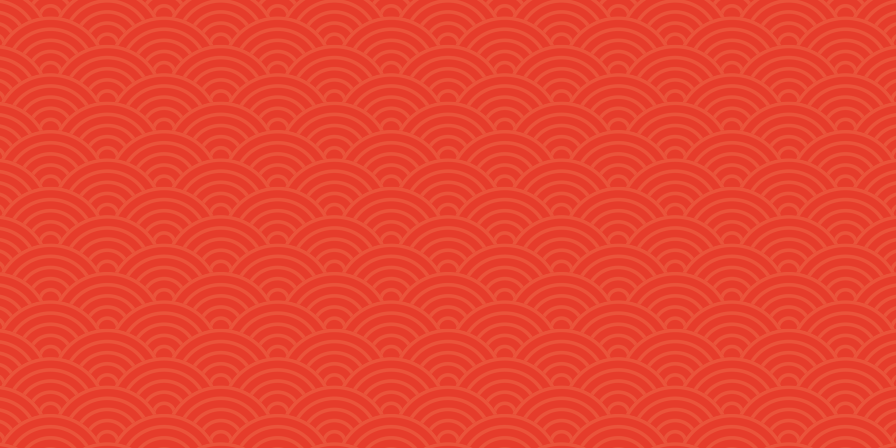
Reproduce this pattern procedurally as a Shadertoy shader.

```glsl
// Seigaiha waves: staggered rows of overlapping discs, each carrying five
// concentric lines. Rows are painted from the highest down, so that every
// disc covers the lower part of the discs behind it.

const vec3 GROUND_RED = vec3(0.902, 0.237, 0.167);
const vec3 LINE_CORAL = vec3(0.916, 0.330, 0.232);

const float DISC_RADIUS = 0.12675;         // in canvas heights
const vec2 LATTICE_ORIGIN = vec2(0.0, 0.0200); // from the canvas centre
const float RING_COUNT = 5.0;
const float RING_SPACING = 0.196;          // in disc radii
const float LINE_WIDTH = 0.063;            // in disc radii

// Antialiased coverage of the region where the signed distance is negative.
float coverage(float signedDist, float pixel) {
    return 1.0 - smoothstep(-0.7 * pixel, 0.7 * pixel, signedDist);
}

// Signed distance to the nearest ring; the first ring touches the rim.
float ringDistance(float radius, float spacing, float width, float count) {
    float depth = 1.0 - radius - 0.5 * width;
    float ring = clamp(floor(depth / spacing + 0.5), 0.0, count - 1.0);
    return abs(depth - ring * spacing) - 0.5 * width;
}

// Distance to the closest unit disc centre in a row; odd rows shift by one.
float rowRadius(vec2 p, float row) {
    float x = p.x - mod(row, 2.0);
    x -= 2.0 * floor(0.5 * x + 0.5);
    return length(vec2(x, p.y - 0.5 * row));
}

vec3 waves(vec2 p, float pixel) {
    vec3 colour = GROUND_RED;
    float nearRow = floor(2.0 * p.y);

    // Back to front: upper rows first, lower rows over them.
    for (int i = 1; i >= -2; i--) {
        float radius = rowRadius(p, nearRow + float(i));
        float rings = ringDistance(radius, RING_SPACING, LINE_WIDTH, RING_COUNT);
        vec3 disc = mix(GROUND_RED, LINE_CORAL, coverage(rings, pixel));
        colour = mix(colour, disc, coverage(radius - 1.0, pixel));
    }
    return colour;
}

void mainImage(out vec4 fragColor, in vec2 fragCoord) {
    vec2 canvas = (fragCoord - 0.5 * iResolution.xy) / iResolution.y;
    vec2 p = (canvas - LATTICE_ORIGIN) / DISC_RADIUS;
    float pixel = 1.0 / (iResolution.y * DISC_RADIUS);
    fragColor = vec4(waves(p, pixel), 1.0);
}
```
